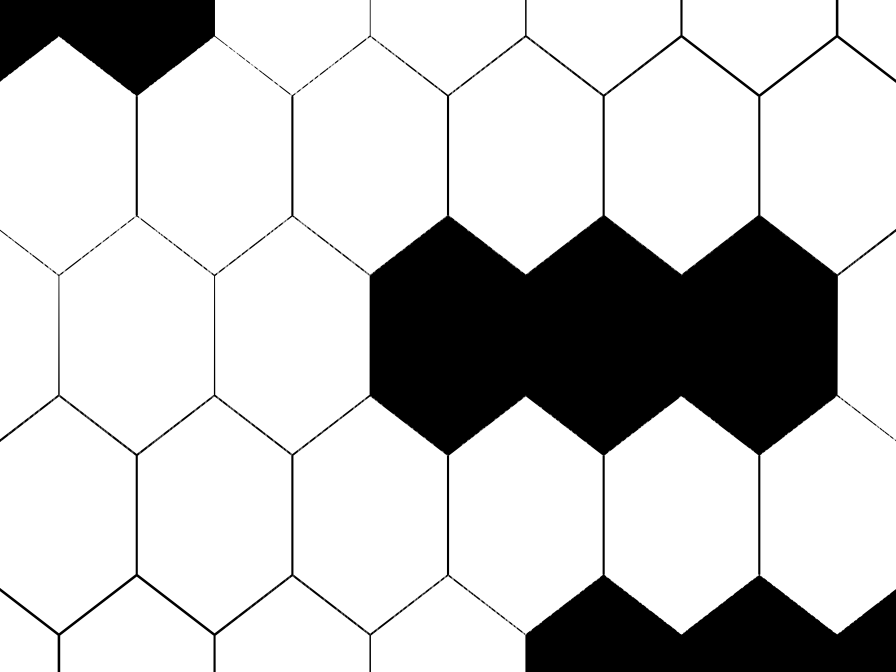
Write a Shadertoy shader that draws this pattern.

```glsl
// Tall hexagon mosaic: white cells with worn ink outlines and runs of three black cells.
// Nearest-centre lookup gives the cell, edge distances give the outlines, and
// layered sines chip the slanted strokes. Lengths are in canvas heights.

const vec2  PITCH = vec2(0.2316, 0.26736);   // column and row spacing
const vec2  ORIGIN = vec2(0.2035, -0.0339);  // centre of cell (0, 0)
const int   RUN_LENGTH = 3;                  // black cells in a run
const int   RUN_START[3] = int[3](3, 2, -2); // first black column of each even row
const float THIN_STROKE = 0.0006;            // half widths of the outline
const float BOLD_STROKE = 0.0019;
const float BASE_WEIGHT = 0.45;              // ink weight at the canvas centre
const float WEIGHT_DRIFT = 4.5;              // gain towards two opposite corners
const float SOLID_WEIGHT = 0.75;             // upright edges of odd rows
const float UPRIGHT_FADE = 0.25;             // ink lost on uprights of even rows
const float CHIP_DEPTH = 0.85;
const float CHIP_FREQUENCY = 620.0;
const vec3  PAPER = vec3(1.0);
const vec3  INK = vec3(0.0);
const int   SAMPLES = 3;                     // antialiasing samples per axis

vec2 cellCenter(ivec2 cell) {
    float shift = 0.5 * float(cell.y & 1);
    return ORIGIN + PITCH * vec2(float(cell.x) - shift, float(cell.y));
}

// Nearest centre, measured in a space where the hexagons are regular
ivec2 nearestCell(vec2 p) {
    vec2 grid = (p - ORIGIN) / PITCH;
    ivec2 best = ivec2(0);
    float bestDistance = 1e9;
    for (int i = 0; i < 2; i++) {
        int row = int(floor(grid.y)) + i;
        int column = int(floor(grid.x + 0.5 * float(row & 1) + 0.5));
        ivec2 cell = ivec2(column, row);
        vec2 offset = (p - cellCenter(cell)) / PITCH * vec2(1.0, 0.8660);
        float d = dot(offset, offset);
        if (d < bestDistance) {
            bestDistance = d;
            best = cell;
        }
    }
    return best;
}

bool isBlack(ivec2 cell) {
    if ((cell.y & 1) == 1) return false;
    int step_ = cell.x - RUN_START[clamp(cell.y / 2, 0, 2)];
    return step_ >= 0 && step_ < RUN_LENGTH;
}

// Distances inward from the upright (x) and slanted (y) edges
vec2 edgeDistances(vec2 q) {
    float tip = PITCH.y * 2.0 / 3.0;
    vec2 normal = normalize(vec2(tip, PITCH.x));
    return vec2(0.5 * PITCH.x - abs(q.x), normal.y * tip - dot(normal, abs(q)));
}

// Irregular short gaps along a stroke, 0 to 1
float chips(vec2 p) {
    float warp = 3.0 * sin(p.x * 87.0 + p.y * 41.0) + 2.0 * sin(p.x * 211.0 - p.y * 63.0);
    float grain = sin(p.x * CHIP_FREQUENCY + warp) + 0.6 * sin(p.x * 1.7 * CHIP_FREQUENCY - warp);
    return smoothstep(0.1, 0.9, grain);
}

// Box-filtered coverage of a stroke centred on the edge
float strokeCoverage(float d, float halfWidth, float pixel) {
    return clamp((halfWidth - d) / pixel + 0.5, 0.0, 1.0)
         - clamp((-halfWidth - d) / pixel + 0.5, 0.0, 1.0);
}

float inkAt(vec2 p, float aspect, float pixel) {
    ivec2 cell = nearestCell(p);
    if (isBlack(cell)) return 1.0;

    vec2 edges = edgeDistances(p - cellCenter(cell));
    bool upright = edges.x < edges.y;

    // Ink weight drifts across the canvas
    vec2 centered = p / vec2(aspect, 1.0) - 0.5;
    float weight = BASE_WEIGHT + WEIGHT_DRIFT * centered.x * centered.y;
    if (upright) weight = (cell.y & 1) == 1 ? SOLID_WEIGHT : weight - UPRIGHT_FADE;
    weight = clamp(weight, 0.0, 1.0);

    float halfWidth = mix(THIN_STROKE, BOLD_STROKE, weight);
    float wear = upright ? 0.0 : CHIP_DEPTH * (1.0 - weight) * chips(p);
    return strokeCoverage(min(edges.x, edges.y), halfWidth, pixel) * (1.0 - wear);
}

void mainImage(out vec4 fragColor, in vec2 fragCoord) {
    float aspect = iResolution.x / iResolution.y;
    float pixel = 1.0 / iResolution.y;
    float ink = 0.0;
    for (int j = 0; j < SAMPLES; j++) {
        for (int i = 0; i < SAMPLES; i++) {
            vec2 jitter = (vec2(i, j) + 0.5) / float(SAMPLES) - 0.5;
            ink += inkAt((fragCoord + jitter) * pixel, aspect, pixel / float(SAMPLES));
        }
    }
    ink /= float(SAMPLES * SAMPLES);
    fragColor = vec4(mix(PAPER, INK, ink), 1.0);
}
```
